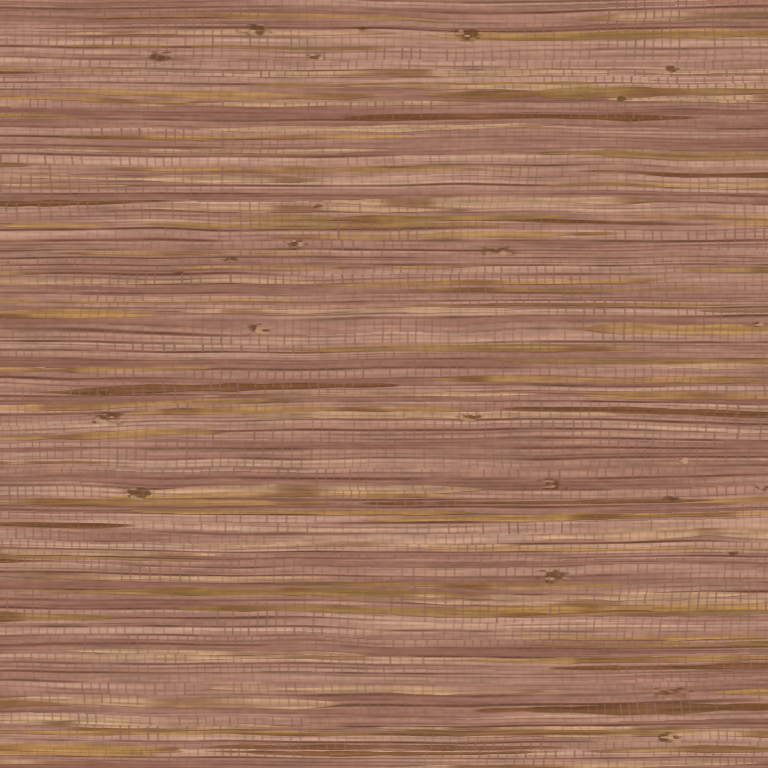
This texture is drawn by a Shadertoy shader. Its source:

```glsl
// Grasscloth wallcovering: uneven mauve reeds with ochre slivers, knots and fine vertical stitching.

const vec3 REED_DARK  = vec3(0.565, 0.395, 0.330);
const vec3 REED_MID   = vec3(0.660, 0.492, 0.418);
const vec3 REED_LIGHT = vec3(0.765, 0.605, 0.510);
const vec3 GAP        = vec3(0.39, 0.245, 0.185);
const vec3 OCHRE      = vec3(0.680, 0.510, 0.300);
const vec3 OLIVE      = vec3(0.590, 0.450, 0.260);
const vec3 UMBER      = vec3(0.440, 0.285, 0.165);
const vec3 STRAW      = vec3(0.745, 0.595, 0.450);
const vec3 THREAD     = vec3(0.545, 0.395, 0.335);

const float REED_ROWS = 84.0;
const float STITCHES = 86.0;

float hash(vec2 p) {
    return fract(sin(dot(p, vec2(127.1, 311.7))) * 43758.5453);
}

float noise(vec2 p) {
    vec2 i = floor(p), f = fract(p);
    f = f * f * (3.0 - 2.0 * f);
    return mix(mix(hash(i), hash(i + vec2(1, 0)), f.x),
               mix(hash(i + vec2(0, 1)), hash(i + vec2(1, 1)), f.x), f.y);
}

// Row coordinate with uneven row heights and a gentle sway along x
float reedCoord(vec2 uv) {
    float uneven = noise(vec2(3.7, uv.y * 34.0));
    float sway = noise(vec2(uv.x * 3.0, uv.y * 11.0));
    float wobble = noise(vec2(uv.x * 10.0, uv.y * 30.0));
    return uv.y * REED_ROWS + 1.0 * uneven + 0.8 * sway + 0.3 * wobble;
}

vec3 reedColor(float tone) {
    vec3 lower = mix(REED_DARK, REED_MID, clamp(tone * 2.0, 0.0, 1.0));
    return mix(lower, REED_LIGHT, clamp(tone * 2.0 - 1.0, 0.0, 1.0));
}

// Broken seam along whole values of a row coordinate
float seamLine(float coord, float x, float seed, float width) {
    float seam = floor(coord + 0.5);
    float start = 50.0 * hash(vec2(seam, seed));
    float run = noise(vec2(x * 4.0 + start, seam * 5.0 + seed));
    float breaks = noise(vec2(x * 22.0 + start, seam * 3.0 + seed));
    float depth = smoothstep(0.25, 0.95, 0.75 * run + 0.3 * breaks);
    return depth * (1.0 - smoothstep(0.0, width, abs(coord - seam)));
}

// Base layer: reeds, each split lengthwise into finer strands
vec3 reeds(vec2 uv, float coord) {
    float row = floor(coord);
    float along = noise(vec2(uv.x * 3.0 + 40.0 * hash(vec2(row, 1.0)), row * 7.0));
    float tone = 0.48 + 0.5 * (hash(vec2(row, 2.0)) - 0.5) + 0.45 * (along - 0.5);

    float split = coord * 2.3 + 0.9 * noise(vec2(uv.x * 4.0, coord * 0.7));
    float strand = floor(split);
    float streak = noise(vec2(uv.x * 5.0 + 60.0 * hash(vec2(strand, 5.0)), strand * 3.0));
    tone += 0.65 * (streak - 0.5) + 0.15 * (fract(coord) - 0.5);

    vec3 color = reedColor(tone);
    color = mix(color, GAP, 0.38 * seamLine(split, uv.x, 6.0, 0.40));
    return mix(color, GAP, 0.85 * seamLine(coord, uv.x, 3.0, 0.22));
}

vec3 sliverColor(float pick) {
    if (pick < 0.36) return OCHRE;
    if (pick < 0.56) return OLIVE;
    if (pick < 0.70) return UMBER;
    return STRAW;
}

// Lays one sparse set of long, ragged slivers that run with the reeds
vec3 addSlivers(vec3 color, vec2 uv, float reed, float seed, float density, float px) {
    float sway = noise(vec2(uv.x * 2.2 + seed * 9.0, uv.y * 6.0 + seed));
    float coord = reed * 0.55 + seed * 0.37 + 0.45 * sway;
    float row = floor(coord);
    float along = uv.x * 2.0 + 8.0 * hash(vec2(row, seed));
    vec2 cell = vec2(floor(along) + seed * 17.0, row);
    if (hash(cell + 0.5) > density) return color;

    float t = 2.0 * fract(along) - 1.0;
    float ragged = 0.35 + 0.75 * noise(vec2(uv.x * 16.0, row + seed * 5.0))
                 + 0.35 * noise(vec2(uv.x * 50.0, row * 2.0 + seed));
    float halfWidth = mix(0.09, 0.25, hash(cell + 2.3)) * (1.0 - t * t * t * t) * ragged;
    float offset = fract(coord) - 0.5;
    float soft = 0.55 * REED_ROWS * px * 0.6;
    float mask = 1.0 - smoothstep(-soft, soft, abs(offset) - halfWidth);
    mask *= smoothstep(0.02, 0.08, halfWidth);

    // Mottled body with fine lengthwise streaks
    float mottle = noise(vec2(uv.x * 13.0, row * 3.0 + seed));
    float streak = noise(vec2(uv.x * 18.0 + seed, coord * 9.0));
    vec3 body = mix(sliverColor(hash(cell + 4.1)), UMBER, 0.6 * smoothstep(0.6, 0.9, mottle));
    body *= 0.86 + 0.28 * streak;

    float shadow = 1.0 - smoothstep(0.0, soft + 0.04, abs(offset + halfWidth));
    color = mix(color, GAP, 0.6 * shadow * mottle * smoothstep(0.02, 0.08, halfWidth));
    float cover = 0.55 + 0.4 * noise(vec2(uv.x * 8.0 + row, coord * 5.0));
    return mix(color, body, cover * mask);
}

// Scattered dark nodes with ragged, pale-flecked edges
vec3 addKnots(vec3 color, vec2 uv) {
    for (int i = 0; i < 26; i++) {
        float id = float(i);
        vec2 center = vec2(hash(vec2(id, 11.0)), hash(vec2(id, 12.0)));
        float size = mix(0.004, 0.011, pow(hash(vec2(id, 13.0)), 2.0));
        vec2 d = (uv - center) / (size * vec2(1.9, 0.75));
        float radius = length(d) + 1.5 * (noise(uv * vec2(130.0, 280.0)) - 0.5);
        float fleck = noise(uv * vec2(110.0, 300.0) + id);
        vec3 node = mix(UMBER * 0.85, STRAW, smoothstep(0.5, 0.85, fleck));
        color = mix(color, node, 0.75 * (1.0 - smoothstep(0.4, 1.4, radius)));
    }
    return color;
}

// Faint vertical threads, broken and shifted from reed to reed
float stitching(vec2 uv, float row) {
    float x = uv.x * STITCHES + 0.5 * hash(vec2(row, 21.0)) + 1.6 * noise(uv * vec2(12.0, 7.0));
    float line = 1.0 - smoothstep(0.02, 0.20, abs(fract(x) - 0.5));
    float strength = hash(vec2(floor(x), row)) * noise(vec2(uv.x * 6.0, row * 0.7));
    return line * (0.06 + 0.95 * strength);
}

void mainImage(out vec4 fragColor, in vec2 fragCoord) {
    vec2 uv = fragCoord / iResolution.xy;
    float px = 1.0 / iResolution.y;
    float coord = reedCoord(uv);

    vec3 color = reeds(uv, coord);
    for (int i = 0; i < 4; i++) color = addSlivers(color, uv, coord, float(i) + 1.0, 0.27, px);
    color = addKnots(color, uv);

    // Fine fibers, then the stitching on top
    float fiber = noise(uv * vec2(24.0, 360.0)) + 0.6 * noise(uv * vec2(110.0, 250.0));
    color *= 1.0 + 0.13 * (fiber - 0.8);
    color = mix(color, THREAD, stitching(uv, floor(coord)));
    fragColor = vec4(color, 1.0);
}
```
